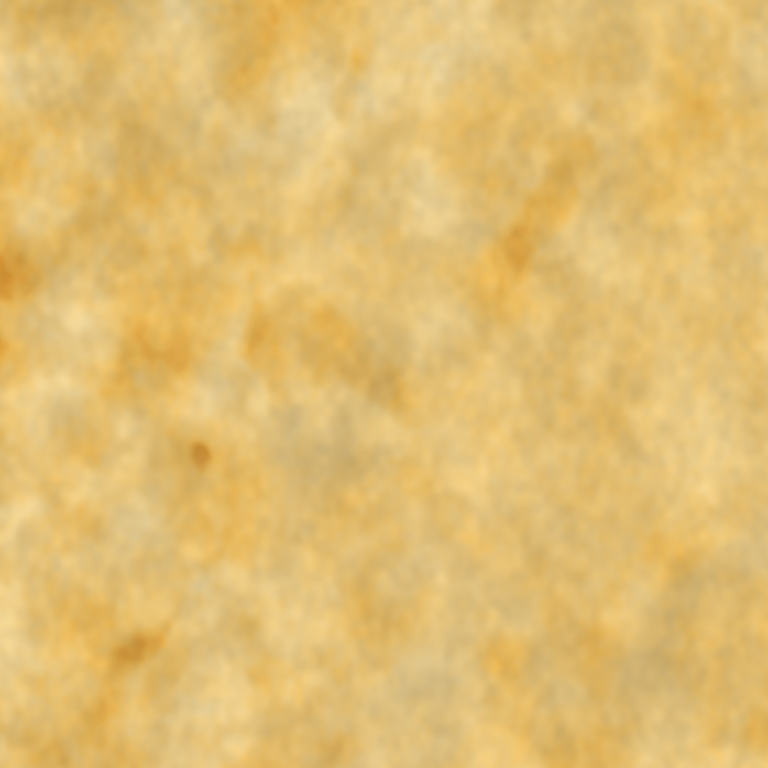
Give the GLSL for this texture, as a Shadertoy shader.

```glsl
// Weathered golden sandstone: soft pale blotches, amber stains and fine grain.

const vec3 PALE  = vec3(0.905, 0.800, 0.560);
const vec3 SAND  = vec3(0.885, 0.745, 0.450);
const vec3 AMBER = vec3(0.870, 0.685, 0.325);
const vec3 RUST  = vec3(0.800, 0.560, 0.200);
const vec3 ASH   = vec3(0.780, 0.690, 0.480);

// Integer hash of a lattice cell, 0 to 1.
float hash(ivec2 cell, uint seed) {
    uint h = uint(cell.x) * 1597334673u ^ uint(cell.y) * 3812015801u ^ seed * 2798796415u;
    h = (h ^ (h >> 16)) * 2146121005u;
    h = (h ^ (h >> 15)) * 2221713035u;
    h ^= h >> 16;
    return float(h >> 8) / 16777216.0;
}

// Smooth value noise, -1 to 1.
float noise(vec2 p, uint seed) {
    ivec2 cell = ivec2(floor(p));
    vec2 f = fract(p);
    f = f * f * f * (f * (f * 6.0 - 15.0) + 10.0);
    float low  = mix(hash(cell, seed), hash(cell + ivec2(1, 0), seed), f.x);
    float high = mix(hash(cell + ivec2(0, 1), seed), hash(cell + ivec2(1, 1), seed), f.x);
    return 2.0 * mix(low, high, f.y) - 1.0;
}

// Rotated octaves of noise, normalised to -1 to 1.
float fbm(vec2 p, uint seed, int octaves, float gain) {
    const mat2 TURN = mat2(0.8, 0.6, -0.6, 0.8);
    float sum = 0.0, weight = 1.0, total = 0.0;
    for (int i = 0; i < octaves; i++) {
        p = TURN * p;
        sum += weight * noise(p, seed + uint(i));
        total += weight;
        weight *= gain;
        p *= 2.0;
    }
    return sum / total;
}

// Colour ramp from pale (0) through sand and amber to rust (3).
vec3 stoneColor(float warmth) {
    vec3 color = mix(PALE, SAND, clamp(warmth, -0.2, 1.0));
    color = mix(color, AMBER, clamp(warmth - 1.0, 0.0, 1.0));
    return mix(color, RUST, clamp(warmth - 2.0, 0.0, 1.0));
}

void mainImage(out vec4 fragColor, in vec2 fragCoord) {
    vec2 uv = fragCoord / iResolution.y;
    vec2 p = uv * vec2(1.1, 0.9);

    // Broad regions; staining is stronger toward the left.
    float region = fbm(p * 3.0, 11u, 2, 0.5);
    float staining = mix(1.3, 0.75, smoothstep(0.1, 0.75, uv.x + 0.15 * region));

    // Blotches, scattered spots and fine grain.
    float blotch = fbm(p * 9.0, 23u, 4, 0.6);
    float spot = smoothstep(0.35, 0.95, fbm(p * 13.0, 37u, 2, 0.3) + 0.25 * region);
    float grain = noise(uv * vec2(95.0, 80.0), 51u);
    float warmth = 1.0 + staining * (1.6 * blotch + 0.5 * region + 1.3 * spot) + 0.22 * grain;
    vec3 color = stoneColor(warmth);

    // Greyish patches.
    float ash = smoothstep(0.15, 0.7, fbm(p * 7.0, 67u, 3, 0.5));
    color = mix(color, ASH, 0.35 * ash);

    // Uneven light over the rough surface.
    float relief = fbm(p * 18.0, 83u, 3, 0.7);
    float speckle = noise(uv * vec2(70.0, 60.0), 97u);
    color *= 1.005 + 0.09 * relief + 0.02 * speckle + 0.014 * grain;

    fragColor = vec4(clamp(color, 0.0, 1.0), 1.0);
}
```
